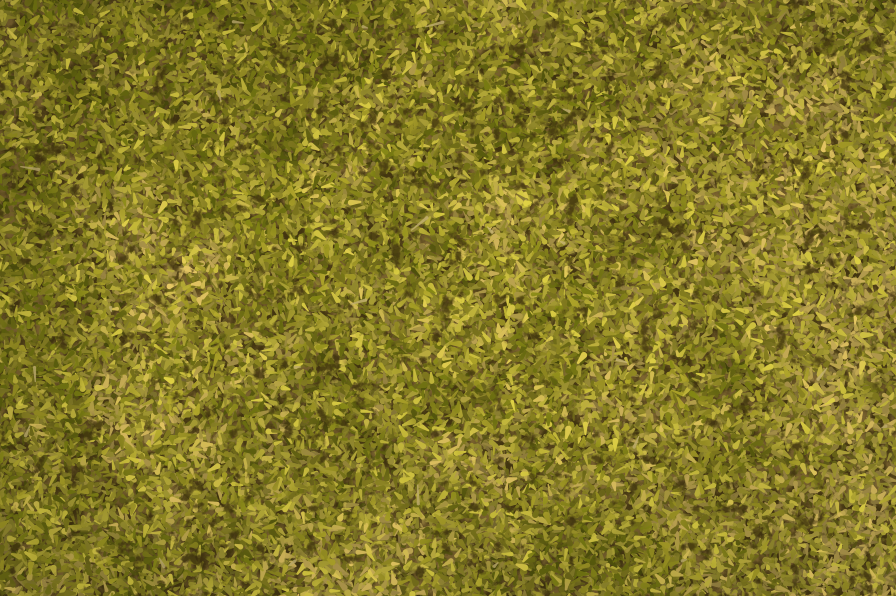
A Shadertoy shader for this texture:

```glsl
// Dry, mossy lawn seen from above in low sun: brown soil under several
// layers of short blades scattered on jittered grids. Slow noise drifts
// steer how green, how dense and how bright the turf is.

const vec3 SOIL_DARK  = vec3(0.25, 0.20, 0.06);
const vec3 SOIL_LIGHT = vec3(0.47, 0.38, 0.18);
const vec3 MOSS_GREEN = vec3(0.39, 0.40, 0.06);
const vec3 OLIVE      = vec3(0.51, 0.48, 0.12);
const vec3 LIME       = vec3(0.65, 0.61, 0.20);
const vec3 STRAW      = vec3(0.67, 0.58, 0.29);
const vec3 PALE_TWIG  = vec3(0.74, 0.67, 0.42);
const int LAYERS = 6;

// Sine-free hash: cell and seed to four values in 0..1
vec4 hash4(vec2 cell, float seed) {
    vec4 q = fract(vec4(cell.xyx, cell.y + seed) * vec4(0.1031, 0.1030, 0.0973, 0.1099)
                   + seed * 0.137);
    q += dot(q, q.wzxy + 33.33);
    return fract((q.xxyz + q.yzzw) * q.zywx);
}

float valueNoise(vec2 p, float seed) {
    vec2 i = floor(p), f = fract(p);
    f = f * f * (3.0 - 2.0 * f);
    float low  = mix(hash4(i, seed).x, hash4(i + vec2(1, 0), seed).x, f.x);
    float high = mix(hash4(i + vec2(0, 1), seed).x, hash4(i + vec2(1, 1), seed).x, f.x);
    return mix(low, high, f.y);
}

float fbm(vec2 p, float seed) {
    float sum = 0.0, amp = 0.5;
    for (int i = 0; i < 4; i++) {
        sum += amp * valueNoise(p, seed + float(i));
        p = mat2(1.6, 1.2, -1.2, 1.6) * p + 3.7;
        amp *= 0.5;
    }
    return sum / 0.9375;
}

// Soft coverage of a tapered blade centred at the origin
float blade(vec2 p, float angle, float halfLength, float halfWidth, float soft) {
    vec2 dir = vec2(cos(angle), sin(angle));
    float along = clamp(dot(p, dir), -halfLength, halfLength);
    float width = halfWidth * (1.0 - 0.45 * along / halfLength);
    return 1.0 - smoothstep(width - soft, width + soft, length(p - dir * along));
}

// Ramp from green through lime to dry straw
vec3 bladeColor(float dryness) {
    vec3 c = mix(MOSS_GREEN, OLIVE, smoothstep(0.0, 0.35, dryness));
    c = mix(c, LIME, smoothstep(0.35, 0.65, dryness));
    return mix(c, STRAW, smoothstep(0.65, 0.95, dryness));
}

// One jittered grid of blades painted over the colour below
vec3 grassLayer(vec3 under, vec2 p, float layer, float density, float dryness, float soft) {
    float scale = 76.0 - 2.0 * layer;
    vec2 g = p * scale + layer * vec2(17.3, 9.1);
    vec2 home = floor(g);
    float lift = mix(0.78, 1.08, layer / float(LAYERS - 1));
    for (int y = -1; y <= 1; y++)
    for (int x = -1; x <= 1; x++) {
        vec2 cell = home + vec2(x, y);
        vec4 shape = hash4(cell, 11.0 + layer);
        vec4 tint = hash4(cell, 31.0 + layer);
        float cover = blade(g - cell - shape.xy, 6.2832 * shape.z,
                            mix(0.25, 0.6, shape.w), mix(0.13, 0.25, tint.x), soft * scale);
        cover *= smoothstep(0.0, 0.08, density - tint.y);
        vec3 c = bladeColor(dryness + 0.8 * (tint.z - 0.5));
        under = mix(under, c * lift * mix(0.78, 1.2, tint.w), cover);
    }
    return under;
}

// Rare long pale stems and flecks
vec3 twigs(vec3 under, vec2 p, float soft) {
    vec2 g = p * 9.0;
    vec2 cell = floor(g);
    vec4 shape = hash4(cell, 71.0);
    vec4 pick = hash4(cell, 83.0);
    float cover = blade(g - cell - mix(vec2(0.3), vec2(0.7), shape.xy), 6.2832 * shape.z,
                        mix(0.03, 0.2, shape.w * shape.w), 0.017, soft * 9.0);
    return mix(under, PALE_TWIG, 0.85 * cover * step(pick.x, 0.16));
}

void mainImage(out vec4 fragColor, in vec2 fragCoord) {
    vec2 p = fragCoord / iResolution.y;
    vec2 uv = fragCoord / iResolution.xy;
    float soft = 0.65 / iResolution.y;

    // Broad drifts: greener to the left, drier to the right
    float drift = fbm(p * 3.5, 3.0) - 0.5;
    float clump = fbm(p * 17.0, 5.0) - 0.5;
    float dryness = 0.50 + 0.14 * (uv.x - 0.5) + 0.55 * drift + 0.45 * clump;
    float density = 0.76 - 0.5 * (fbm(p * 13.0, 7.0) - 0.5);

    // Soil, then blades from the bottom up
    vec3 color = mix(SOIL_DARK, SOIL_LIGHT, smoothstep(0.25, 0.75, fbm(p * 60.0, 9.0)));
    for (int i = 0; i < LAYERS; i++)
        color = grassLayer(color, p, float(i), density, dryness, soft);

    // Small shadowed hollows between tufts
    float hollow = smoothstep(0.63, 0.82, fbm(p * 48.0, 13.0));
    color = mix(color, SOIL_DARK, 0.8 * hollow);
    color = twigs(color, p, soft);

    // Uneven sunlight, dimmer towards the corners
    vec2 fromSun = uv - vec2(0.55, 0.6);
    float light = 1.06 - 0.32 * dot(fromSun, fromSun) + 0.2 * drift;
    fragColor = vec4(clamp(color * light, 0.0, 1.0), 1.0);
}
```
